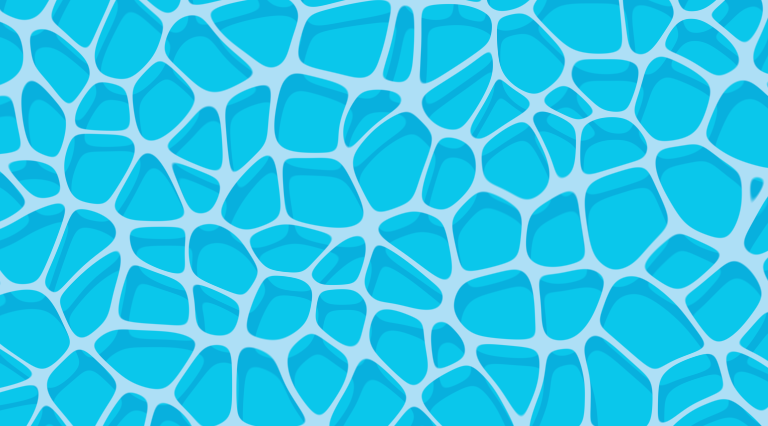
Write a WebGL 2 fragment shader that draws this texture.

```glsl
#version 300 es
precision highp float;

uniform vec2 u_resolution;
out vec4 fragColor;

// Lengths are fractions of the canvas height
const vec3 WATER_COLOR = vec3(0.04, 0.78, 0.92);
const vec3 SHADOW_COLOR = vec3(0.03, 0.69, 0.87);
const vec3 FOAM_COLOR = vec3(0.68, 0.873, 0.965);
const vec2 CELL_SIZE = vec2(0.142, 0.166);
const float JITTER = 0.95;
const float SIZE_SPREAD = 0.0055;
const float CORNER_ROUNDING = 0.0115;
const float THIN_LINE = 0.0035;
const float THICK_LINE = 0.0085;
const float SHADOW_EXTRA = 0.001;
const vec2 SHADOW_SHIFT = vec2(0.012, -0.042);
const float SHADOW_WOBBLE = 0.022;
const float WARP_FREQUENCY = 5.0;
const float WARP_AMOUNT = 0.062;

vec3 hash3(vec2 p) {
    vec3 q = vec3(dot(p, vec2(127.1, 311.7)),
                  dot(p, vec2(269.5, 183.3)),
                  dot(p, vec2(419.2, 371.9)));
    return fract(sin(q) * 43758.5453);
}

vec3 noise3(vec2 p) {
    vec2 cell = floor(p);
    vec2 f = fract(p);
    f = f * f * f * (f * (f * 6.0 - 15.0) + 10.0);
    vec3 bottom = mix(hash3(cell), hash3(cell + vec2(1.0, 0.0)), f.x);
    vec3 top = mix(hash3(cell + vec2(0.0, 1.0)), hash3(cell + 1.0), f.x);
    return mix(bottom, top, f.y);
}

// Offset from p to the seed of a grid cell, with the seed's weight in z
vec3 seedOffset(vec2 cell, vec2 p) {
    vec3 h = hash3(cell);
    vec2 seed = cell + 0.5 + JITTER * (h.xy - 0.5);
    return vec3(seed * CELL_SIZE - p, h.z * SIZE_SPREAD);
}

// Distance to the walls of a weighted Voronoi diagram, rounded at corners
float wallDistance(vec2 p) {
    vec2 home = floor(p / CELL_SIZE);
    vec3 nearest = vec3(0.0);
    vec2 nearestCell = home;
    float nearestPower = 1e5;
    for (int y = -2; y <= 2; y++) {
        for (int x = -2; x <= 2; x++) {
            vec2 cell = home + vec2(x, y);
            vec3 s = seedOffset(cell, p);
            float power = dot(s.xy, s.xy) - s.z;
            if (power < nearestPower) {
                nearestPower = power;
                nearest = s;
                nearestCell = cell;
            }
        }
    }

    // Soft minimum over the walls towards all neighbours
    float sum = 1e-9;
    for (int y = -2; y <= 2; y++) {
        for (int x = -2; x <= 2; x++) {
            vec2 cell = nearestCell + vec2(x, y);
            if (x == 0 && y == 0) continue;
            vec3 s = seedOffset(cell, p);
            float power = dot(s.xy, s.xy) - s.z;
            float gap = max(length(s.xy - nearest.xy), 0.001);
            float wall = max(0.5 * (power - nearestPower) / gap, 0.0);
            sum += exp(-wall / CORNER_ROUNDING);
        }
    }
    return -CORNER_ROUNDING * log(sum);
}

// Coverage of the curved net of lines
float net(vec2 p, float extraWidth, float pixel) {
    vec3 n = noise3(p * WARP_FREQUENCY + 3.7);
    float halfWidth = mix(THIN_LINE, THICK_LINE, n.z) + extraWidth;
    float d = wallDistance(p + WARP_AMOUNT * (n.xy - 0.5));
    return smoothstep(-pixel, pixel, halfWidth - d);
}

void main() {
    vec2 p = gl_FragCoord.xy / u_resolution.y;
    float pixel = 0.8 / u_resolution.y;

    // The shadow on the floor is the net, shifted and gently bent
    vec2 wobble = SHADOW_WOBBLE * (noise3(p * 4.0 + 21.3).xy - 0.5);
    float shadow = net(p - SHADOW_SHIFT + wobble, SHADOW_EXTRA, pixel);
    float foam = net(p, 0.0, pixel);

    vec3 color = mix(WATER_COLOR, SHADOW_COLOR, shadow);
    color = mix(color, FOAM_COLOR, foam);
    fragColor = vec4(color, 1.0);
}
```
